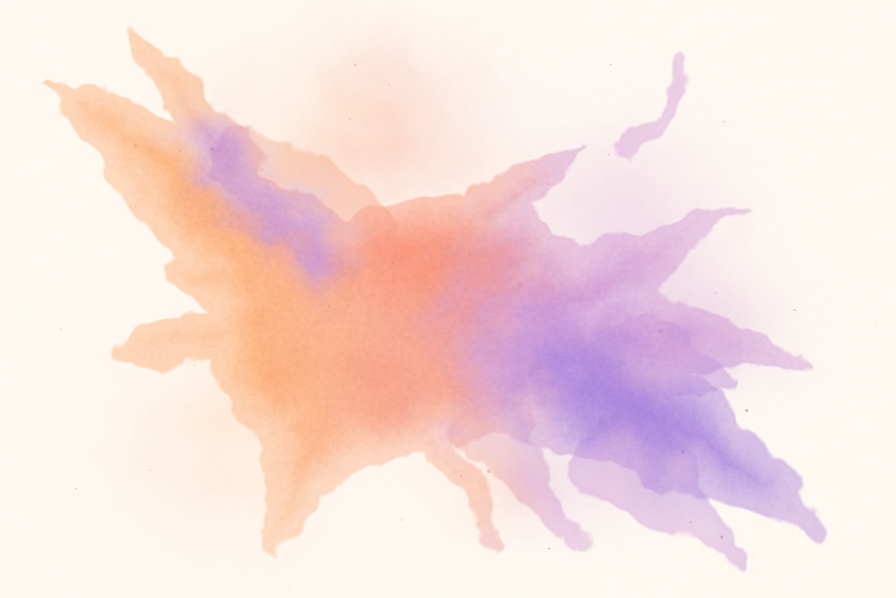
Write a WebGL 1 fragment shader that draws this background.

```glsl
precision highp float;
uniform vec2 u_resolution;

float hash(vec2 p) {
  vec3 q = fract(vec3(p.xyx) * 0.1031);
  q += dot(q, q.yzx + 33.33);
  return fract((q.x + q.y) * q.z);
}

float noise(vec2 p) {
  vec2 i = floor(p), f = fract(p);
  f = f * f * (3.0 - 2.0 * f);
  return mix(mix(hash(i), hash(i + vec2(1, 0)), f.x),
             mix(hash(i + vec2(0, 1)), hash(i + vec2(1, 1)), f.x), f.y);
}

float fbm(vec2 p) {
  float sum = 0.0, amp = 0.53;
  for (int i = 0; i < 4; i++) {
    sum += amp * noise(p);
    p = mat2(1.6, 1.2, -1.2, 1.6) * p + 7.3;
    amp *= 0.5;
  }
  return sum;
}

// Distance to a stroke whose radius tapers from ra to rb
float stroke(vec2 p, vec2 a, vec2 b, float ra, float rb) {
  vec2 ab = b - a;
  float h = clamp(dot(p - a, ab) / dot(ab, ab), 0.0, 1.0);
  return length(p - a - h * ab) - mix(ra, rb, h);
}

float glow(vec2 p, vec2 center, vec2 radius) {
  vec2 q = (p - center) / radius;
  return exp(-dot(q, q));
}

float mainWash(vec2 p) {
  float d = stroke(p, vec2(0.55, 0.57), vec2(0.87, 0.56), 0.20, 0.175);
  d = min(d, stroke(p, vec2(0.66, 0.46), vec2(0.83, 0.44), 0.13, 0.11));
  // Upper left arm and spikes
  d = min(d, stroke(p, vec2(0.55, 0.52), vec2(0.16, 0.19), 0.165, 0.045));
  d = min(d, stroke(p, vec2(0.19, 0.20), vec2(0.075, 0.142), 0.035, 0.003));
  d = min(d, stroke(p, vec2(0.39, 0.27), vec2(0.226, 0.045), 0.055, 0.010));
  d = min(d, stroke(p, vec2(0.36, 0.46), vec2(0.265, 0.45), 0.06, 0.015));
  d = min(d, stroke(p, vec2(0.40, 0.56), vec2(0.20, 0.587), 0.05, 0.013));
  // Right spikes
  d = min(d, stroke(p, vec2(0.82, 0.36), vec2(0.98, 0.244), 0.055, 0.005));
  d = min(d, stroke(p, vec2(0.95, 0.50), vec2(1.235, 0.352), 0.085, 0.004));
  d = min(d, stroke(p, vec2(1.01, 0.55), vec2(1.35, 0.604), 0.09, 0.004));
  // Lower right arm
  d = min(d, stroke(p, vec2(0.93, 0.60), vec2(1.29, 0.82), 0.145, 0.045));
  d = min(d, stroke(p, vec2(1.25, 0.80), vec2(1.365, 0.89), 0.05, 0.010));
  // Lower spikes
  d = min(d, stroke(p, vec2(0.72, 0.71), vec2(0.835, 0.912), 0.035, 0.005));
  return min(d, stroke(p, vec2(0.53, 0.70), vec2(0.455, 0.92), 0.11, 0.008));
}

float paleWash(vec2 p) {
  float d = stroke(p, vec2(1.06, 0.245), vec2(1.152, 0.108), 0.022, 0.005);
  d = min(d, stroke(p, vec2(1.05, 0.77), vec2(1.235, 0.94), 0.09, 0.004));
  d = min(d, stroke(p, vec2(0.83, 0.72), vec2(0.965, 0.90), 0.06, 0.012));
  d = min(d, stroke(p, vec2(1.08, 0.60), vec2(1.22, 0.645), 0.08, 0.006));
  return min(d, stroke(p, vec2(0.42, 0.27), vec2(0.58, 0.37), 0.055, 0.08));
}

vec3 pigmentAt(vec2 p) {
  vec3 c = mix(vec3(0.99, 0.71, 0.51), vec3(0.97, 0.66, 0.58), smoothstep(0.40, 0.72, p.x));
  c = mix(c, vec3(0.98, 0.59, 0.48), 0.75 * glow(p, vec2(0.70, 0.40), vec2(0.19, 0.13)));
  c = mix(c, vec3(0.99, 0.76, 0.61), 0.6 * smoothstep(0.62, 0.85, p.y));
  c = mix(c, vec3(0.85, 0.64, 0.84), smoothstep(0.72, 0.99, p.x + 0.1 * glow(p, vec2(0.82, 0.58), vec2(0.1))));
  float violet = stroke(p, vec2(1.0, 0.64), vec2(1.28, 0.81), 0.0, 0.0);
  c = mix(c, vec3(0.68, 0.54, 0.87), 0.95 * exp(-violet * violet / 0.014));
  // Mauve streak in the upper left arm
  float streak = stroke(p, vec2(0.38, 0.25), vec2(0.52, 0.39), 0.0, 0.0);
  return mix(c, vec3(0.79, 0.58, 0.82), 0.9 * exp(-streak * streak / 0.0035));
}

void main() {
  // Canvas is 1.5 by 1, measured downward from the top
  vec2 p = gl_FragCoord.xy / u_resolution;
  p = vec2(p.x * 1.5, 1.0 - p.y);
  float cloud = fbm(p * 6.0 + 3.0);
  vec2 warp = vec2(fbm(p * 11.0), fbm(p * 11.0 + 40.0)) - 0.5;
  vec2 q = p + warp * 0.065;
  float ragged = (fbm(p * 38.0) - 0.5) * 0.014;
  float soft = 0.003 + 1.0 / u_resolution.y;

  vec3 color = vec3(0.996, 0.974, 0.946);
  color -= 0.018 * smoothstep(0.55, 1.0, length((p - vec2(0.75, 0.5)) / vec2(1.5, 1.0)));
  vec3 pigment = pigmentAt(p + warp * 0.16);

  // Diffuse stains around the wash
  float stain = 0.9 * glow(q, vec2(0.61, 0.22), vec2(0.18, 0.13));
  stain += 0.65 * glow(q, vec2(1.06, 0.36), vec2(0.15, 0.13));
  stain += 0.6 * glow(q, vec2(1.17, 0.55), vec2(0.14, 0.10));
  stain += 0.5 * glow(q, vec2(0.40, 0.75), vec2(0.16, 0.14));
  stain += 0.5 * glow(q, vec2(0.90, 0.79), vec2(0.17, 0.09));
  color = mix(color, pigment, clamp(stain * (0.1 + 0.6 * cloud), 0.0, 0.5));

  // Pale layer, then dense layer with dark drying rims
  float pale = paleWash(q) + ragged;
  float paleInk = 0.30 + 0.25 * cloud + 0.12 * exp(-abs(pale) / 0.004);
  color = mix(color, pigment, paleInk * (1.0 - smoothstep(-soft, soft, pale)));
  float dense = mainWash(q) + ragged;
  float ink = mix(0.48, 0.98, smoothstep(0.0, 0.10, -dense));
  ink = ink * (0.82 + 0.36 * cloud) + 0.14 * exp(-abs(dense) / 0.004);
  color = mix(color, pigment, clamp(ink, 0.0, 1.05) * (1.0 - smoothstep(-soft, soft, dense)));

  // Scattered droplets
  for (int i = 0; i < 36; i++) {
    float k = float(i);
    vec2 spot = vec2(0.08 + 1.26 * hash(vec2(k, 2.7)), 0.08 + 0.86 * hash(vec2(k, 9.1)));
    float size = 0.0012 + 0.0035 * pow(hash(vec2(k, 5.3)), 3.0);
    float drop = 1.0 - smoothstep(size - 0.001, size + 0.001, length(p - spot));
    color = mix(color, pigment * 0.93, 0.6 * drop);
  }

  // Paper grain
  float grain = noise(p * 300.0) + noise(p * 150.0) - 1.0;
  color += grain * mix(0.006, 0.022, smoothstep(0.03, -0.05, dense));
  gl_FragColor = vec4(color, 1.0);
}
```
